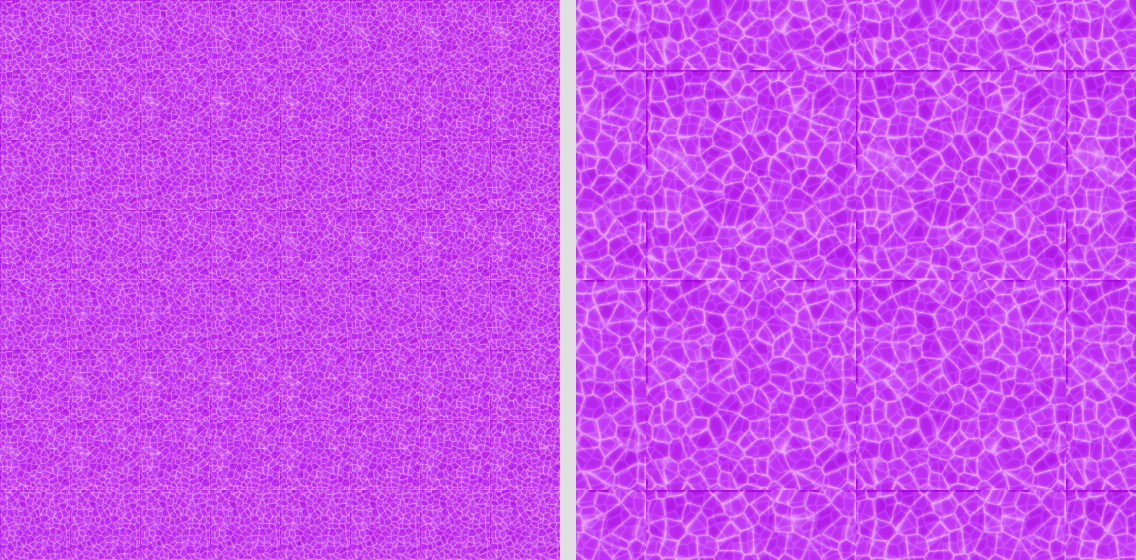
Left, the full canvas; right, a detail of the centre.
Write a Shadertoy shader that draws this texture.

```glsl
const float TILES = 8.0;
const float TAU = 6.2831853;
const vec3 SHADOW = vec3(0.65, 0.05, 0.86);
const vec3 BODY = vec3(0.755, 0.21, 0.96);
const vec3 VEIN = vec3(0.91, 0.64, 0.99);

float hash(vec2 p) {
    return fract(sin(dot(p, vec2(127.1, 311.7))) * 43758.5453);
}

vec2 hash2(vec2 p) {
    return vec2(hash(p), hash(p + 37.4));
}

float valueNoise(vec2 p) {
    vec2 cell = floor(p);
    vec2 f = fract(p);
    f = f * f * (3.0 - 2.0 * f);
    float low = mix(hash(cell), hash(cell + vec2(1, 0)), f.x);
    float high = mix(hash(cell + vec2(0, 1)), hash(cell + vec2(1, 1)), f.x);
    return mix(low, high, f.y);
}

// x: gap between the two nearest points, y: random value of the nearest cell
vec2 cellular(vec2 p, float phase, float seed) {
    vec2 home = floor(p);
    float nearest = 9.0;
    float second = 9.0;
    float id = 0.0;
    for (int y = -1; y <= 1; y++) {
        for (int x = -1; x <= 1; x++) {
            vec2 cell = home + vec2(x, y);
            vec2 point = cell + 0.5 + 0.4 * sin(TAU * hash2(cell + seed) + phase);
            float d = distance(p, point);
            if (d < nearest) {
                second = nearest;
                nearest = d;
                id = hash(cell + seed + 5.3);
            } else {
                second = min(second, d);
            }
        }
    }
    return vec2(second - nearest, id);
}

// Web of veins inside one tile; rows differ more than columns
float webTone(vec2 local, vec2 tile) {
    float phase = 2.4 * hash(vec2(tile.y, 3.0)) + 0.12 * tile.x;
    vec2 bend = vec2(valueNoise(local * 9.0), valueNoise(local * 9.0 + 19.0)) - 0.5;
    vec2 p = local + 0.03 * bend;
    vec2 coarse = cellular(p * 11.5, phase, 11.0);
    vec2 fine = cellular(p * 16.5 + 0.4, phase + 1.0, 53.0);
    float strength = mix(0.7, 1.1, valueNoise(local * 11.0 + tile.y * 7.0));
    float tone = strength * exp(-8.5 * coarse.x) + 0.36 * exp(-9.0 * fine.x);
    return tone - 0.01 + 0.24 * (coarse.y - 0.5) + 0.18 * (fine.y - 0.5);
}

// Broken hairline lying at distance d from a tile border
float brokenLine(float d, float along, float seed) {
    float line = 1.0 - smoothstep(0.004, 0.013, d);
    return line * smoothstep(0.45, 0.65, valueNoise(vec2(along * 9.0, seed)));
}

float seamTone(vec2 local, vec2 tile) {
    float dark = max(brokenLine(local.x, local.y, 2.0 + tile.y),
                     brokenLine(1.0 - local.y, local.x, 21.0 + tile.y));
    float light = max(brokenLine(1.0 - local.x, local.y, 42.0 + tile.y),
                      brokenLine(local.y, local.x, 63.0 + tile.y));
    return 0.6 * light - 0.6 * dark;
}

vec3 palette(float tone) {
    vec3 color = mix(SHADOW, BODY, smoothstep(-0.4, 0.15, tone));
    return mix(color, VEIN, clamp((tone - 0.1) / 0.9, 0.0, 1.0));
}

vec3 surface(vec2 uv) {
    vec2 grid = uv * TILES;
    vec2 tile = floor(grid);
    vec2 local = fract(grid);
    return palette(webTone(local, tile) + seamTone(local, tile));
}

void mainImage(out vec4 fragColor, in vec2 fragCoord) {
    // Average a 2 by 2 block of samples for smooth edges
    vec3 color = vec3(0.0);
    for (int y = 0; y < 2; y++) {
        for (int x = 0; x < 2; x++) {
            vec2 offset = vec2(x, y) * 0.5 - 0.25;
            color += surface((fragCoord + offset) / iResolution.xy);
        }
    }
    fragColor = vec4(color * 0.25, 1.0);
}
```
